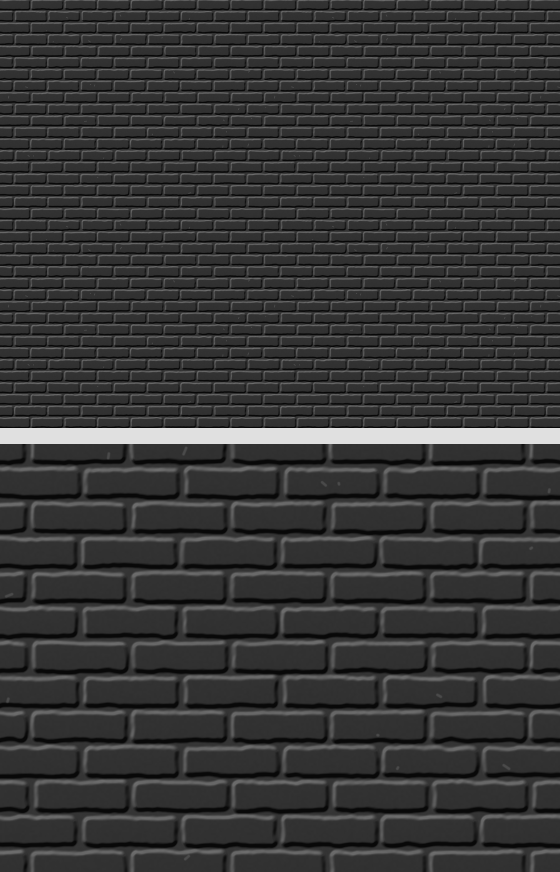
Top, the full canvas; bottom, a detail of the centre.
This texture is drawn by a Shadertoy shader. Its source:

```glsl
// Dark painted brick wall in running bond, embossed by light from the upper left.
const vec2 TILE = vec2(8.0, 18.0);   // bricks before the wear repeats
const float ASPECT = 2.86;           // brick length over course height

float hash(vec2 p) {
    vec3 q = fract(vec3(p.xyx) * vec3(0.1031, 0.1030, 0.0973));
    q += dot(q, q.yzx + 33.33);
    return fract((q.x + q.y) * q.z);
}

// Value noise that wraps with the wear tile
float noise(vec2 wall, vec2 freq) {
    vec2 p = wall * freq, i = floor(p), f = fract(p), period = TILE * freq;
    f = f * f * (3.0 - 2.0 * f);
    vec2 a = mod(i, period), b = mod(i + 1.0, period);
    return mix(mix(hash(a), hash(vec2(b.x, a.y)), f.x),
               mix(hash(vec2(a.x, b.y)), hash(b), f.x), f.y);
}

// Brick index in xy, position from the brick centre in zw (in course heights)
vec4 brickAt(vec2 wall) {
    float row = floor(wall.y);
    float jitter = 0.04 * (hash(vec2(mod(row, TILE.y), 7.0)) - 0.5);
    float x = wall.x + 0.5 * mod(row, 2.0) + jitter;
    vec2 id = mod(vec2(floor(x), row), TILE);
    return vec4(id, (fract(x) - 0.5) * ASPECT, fract(wall.y) - 0.5);
}

// Raised rounded brick with uneven edges; zero in the mortar
float height(vec2 wall) {
    vec4 b = brickAt(wall);
    vec2 shrink = 0.025 * vec2(hash(b.xy + 3.1), hash(b.xy + 8.7));
    vec2 q = abs(b.zw) - vec2(0.5 * ASPECT, 0.5) + 0.075 + shrink + 0.15;
    float d = length(max(q, 0.0)) + min(max(q.x, q.y), 0.0) - 0.15;
    d += 0.07 * (noise(wall, vec2(7.0, 2.0)) - 0.5);
    d += 0.03 * (noise(wall, vec2(18.0, 5.0)) - 0.5);
    return smoothstep(0.06, -0.09, d);
}

// Short pale scratches on a few bricks
float scratches(vec4 b) {
    float marks = 0.0;
    for (float k = 0.0; k < 3.0; k++) {
        vec2 seed = b.xy + 19.0 * k;
        vec2 c = (vec2(hash(seed + 1.3), hash(seed + 5.9)) - 0.5) * vec2(2.0, 0.5);
        float angle = 3.14 * hash(seed + 2.7);
        vec2 along = vec2(cos(angle), sin(angle)), q = b.zw - c;
        float reach = 0.1 * hash(seed + 4.4);
        q -= along * clamp(dot(q, along), -reach, reach);
        marks += step(0.94, hash(seed + 9.2)) * smoothstep(0.06, 0.015, length(q));
    }
    return marks;
}

float shade(vec2 uv) {
    vec2 wall = vec2(uv.x * 16.84 - 0.42, (1.0 - uv.y) * 36.87 - 0.91);
    vec2 e = vec2(0.035 / ASPECT, 0.035);
    float h = height(wall);
    vec2 slope = vec2(height(wall + vec2(e.x, 0.0)) - height(wall - vec2(e.x, 0.0)),
                      height(wall + vec2(0.0, e.y)) - height(wall - vec2(0.0, e.y))) / 0.07;
    float light = clamp(dot(slope, vec2(0.08, 0.115)), 0.0, 1.0);
    float shadow = clamp(-dot(slope, vec2(0.065, 0.14)), 0.0, 1.0);
    vec4 b = brickAt(wall);

    // Painted face, then bevel light and shadow
    float tone = mix(0.205, 0.193 - 0.012 * b.w, h);
    tone += 0.008 * (noise(wall, vec2(40.0, 14.0)) - 0.5);
    tone += 0.21 * light * (0.9 + 0.2 * noise(wall, vec2(9.0, 3.0)));
    tone -= 0.18 * shadow;
    return max(tone + 0.1 * h * scratches(b), 0.03);
}

void mainImage(out vec4 fragColor, in vec2 fragCoord) {
    // Average four samples in each pixel
    float tone = 0.0;
    for (int k = 0; k < 4; k++) {
        vec2 offset = vec2(k % 2, k / 2) * 0.5 - 0.25;
        tone += 0.25 * shade((fragCoord + offset) / iResolution.xy);
    }
    fragColor = vec4(vec3(tone), 1.0);
}
```
